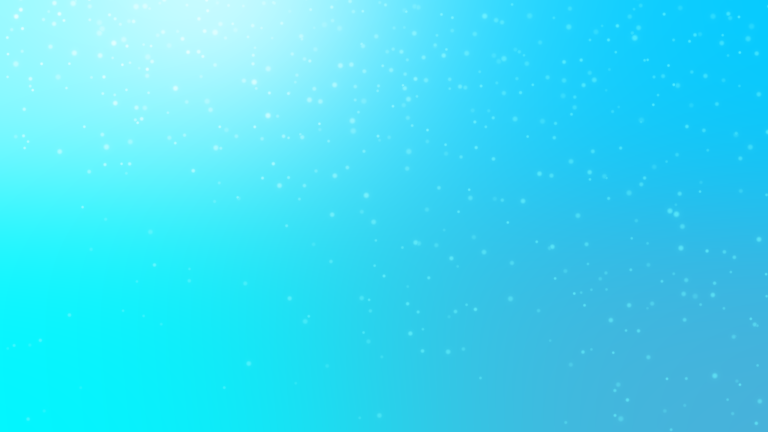
Give the GLSL for this background, as a Shadertoy shader.

```glsl
// Bright aqua gradient with a pale glow at the top and drifting soft specks.

float hash(vec2 p) {
    return fract(sin(dot(p, vec2(127.1, 311.7))) * 43758.5453);
}

// Adds one colour to a smooth weighted blend; alpha carries the weight.
vec4 colourPool(vec2 uv, vec2 centre, vec3 colour) {
    vec2 d = uv - centre;
    return vec4(colour, 1.0) * exp(-5.0 * dot(d, d));
}

vec3 background(vec2 uv) {
    vec4 blend = colourPool(uv, vec2(0.10, 0.08), vec3(0.00, 0.97, 1.00))
               + colourPool(uv, vec2(0.90, 0.90), vec3(0.00, 0.79, 1.00))
               + colourPool(uv, vec2(0.86, 0.13), vec3(0.29, 0.69, 0.85))
               + colourPool(uv, vec2(0.18, 1.00), vec3(0.59, 0.98, 1.00));
    vec3 colour = blend.rgb / blend.a;
    vec2 d = (uv - vec2(0.28, 1.02)) * vec2(1.3, 1.0);
    return mix(colour, vec3(0.94, 1.0, 1.0), 0.62 * exp(-13.0 * dot(d, d)));
}

// Specks thin out toward the lower left and gather along the top.
float speckDensity(vec2 uv) {
    float diagonal = smoothstep(0.35, 0.95, 0.75 * uv.x + 0.85 * uv.y);
    float top = smoothstep(0.55, 1.0, uv.y) * (1.0 - 0.5 * smoothstep(0.5, 0.8, uv.x));
    return 0.03 + 0.24 * diagonal + 0.42 * top;
}

// One jittered grid of round specks; p is measured in canvas heights.
float speckLayer(vec2 p, float aspect, float cells, float seed) {
    vec2 home = floor(p * cells);
    float pixel = 1.0 / iResolution.y;
    float light = 0.0;
    for (int y = -1; y <= 1; y++) {
        for (int x = -1; x <= 1; x++) {
            vec2 cell = home + vec2(x, y);
            vec2 key = cell + seed;
            vec2 centre = (cell + vec2(hash(key + 3.1), hash(key + 8.7))) / cells;
            float size = hash(key + 15.3);
            float radius = mix(0.0025, 0.0075, size * size);
            float present = step(hash(key), speckDensity(centre / vec2(aspect, 1.0)));
            float dist = length(p - centre);
            float disc = 1.0 - smoothstep(0.3 * radius, radius + pixel, dist);
            float halo = 0.18 * exp(-dist * dist / (radius * radius * 2.5));
            float strength = mix(0.3, 0.95, hash(key + 21.9));
            light = max(light, present * strength * (0.82 * disc + halo));
        }
    }
    return light;
}

void mainImage(out vec4 fragColor, in vec2 fragCoord) {
    vec2 uv = fragCoord / iResolution.xy;
    float aspect = iResolution.x / iResolution.y;
    vec2 p = vec2(uv.x * aspect, uv.y);
    vec3 colour = background(uv);

    // Layers of specks at different spacings
    float light = 0.0;
    for (int i = 0; i < 3; i++) {
        float layer = float(i);
        light = max(light, speckLayer(p, aspect, 15.0 + 4.0 * layer, 37.0 * layer));
    }

    // White near the glow, aqua toward the right and the bottom
    float whiteness = smoothstep(0.75, 0.25, uv.x) * smoothstep(0.2, 0.9, uv.y);
    vec3 speckColour = mix(vec3(0.42, 0.97, 1.0), vec3(0.92, 1.0, 1.0), whiteness);
    colour = mix(colour, speckColour, light * mix(0.7, 0.95, whiteness));

    fragColor = vec4(colour, 1.0);
}
```
